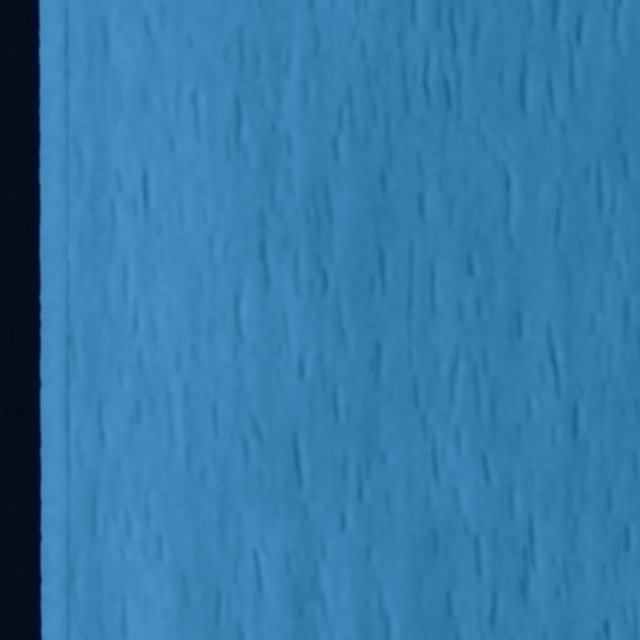
Write a Shadertoy shader that draws this texture.

```glsl
// Blue painted wood panel with a soft vertical grain, beside a dark gap on the left.
// Stretched value noise gives streaks and mottling; hashed cells scatter short
// embossed pores; a pale rounded lip and a thin groove finish the panel's edge.

const vec3 PAINT = vec3(0.222, 0.503, 0.694);
const vec3 TONE_AXIS = vec3(0.92, 0.94, 1.0);
const vec3 GAP_BLACK = vec3(0.022, 0.046, 0.095);
const vec3 GAP_NAVY = vec3(0.0, 0.055, 0.18);

float hash(vec2 p) {
    vec3 q = fract(p.xyx * vec3(0.1031, 0.1030, 0.0973));
    q += dot(q, q.yzx + 33.33);
    return fract((q.x + q.y) * q.z);
}

// Value noise centred on zero, from -1 to 1.
float noise(vec2 p) {
    vec2 cell = floor(p);
    vec2 f = fract(p);
    f = f * f * (3.0 - 2.0 * f);
    float low = mix(hash(cell), hash(cell + vec2(1, 0)), f.x);
    float high = mix(hash(cell + vec2(0, 1)), hash(cell + vec2(1, 1)), f.x);
    return 2.0 * mix(low, high, f.y) - 1.0;
}

float bump(float x, float width) {
    return exp(-x * x / (width * width));
}

// Short slanted pores: a dark stroke with a pale rim on its right side.
float pores(vec2 uv, vec2 grid, float share, float seed) {
    vec2 home = floor(uv * grid);
    float tone = 0.0;
    for (int j = -1; j <= 1; j++) {
        for (int i = -1; i <= 1; i++) {
            vec2 cell = home + vec2(i, j);
            vec2 key = cell + seed;
            float present = step(hash(key + 7.3), share);
            vec2 jitter = vec2(hash(key + 19.1), hash(key + 41.7));
            vec2 d = uv - (cell + jitter) / grid;
            d.x += d.y * mix(-0.02, 0.12, hash(key + 63.2));
            float halfLength = mix(0.25, 0.65, hash(key + 88.5)) / grid.y;
            float along = 1.0 - smoothstep(0.35, 1.0, abs(d.y) / halfLength);
            float depth = mix(0.35, 1.0, hash(key + 105.4));
            float profile = 0.45 * bump(d.x - 0.011, 0.006) - bump(d.x, 0.0046);
            tone += present * depth * along * profile;
        }
    }
    return tone;
}

// Brightness offset of the grained face.
float grainTone(vec2 uv) {
    vec2 p = uv;
    p.x += 0.0025 * noise(uv * vec2(24.0, 32.0)) + 0.004 * noise(uv * vec2(5.0, 6.0));
    float tone = 0.036 - 0.052 * smoothstep(0.1, 0.72, uv.x);
    tone += 0.018 * noise(p * vec2(26.0, 1.6));
    tone += 0.010 * noise(p * vec2(9.0, 4.0) + 31.0);
    tone += 0.017 * noise(p * vec2(78.0, 13.0) + 57.0);
    tone += 0.009 * noise(p * vec2(100.0, 45.0) + 83.0);
    float contrast = mix(0.6, 1.0, smoothstep(0.1, 0.6, uv.x));
    tone += 0.085 * contrast * pores(p, vec2(30.0, 10.0), 0.42, 3.0);
    tone += 0.052 * contrast * pores(p, vec2(38.0, 19.0), 0.40, 171.0);
    return tone;
}

// Fine surface roughness shared by the face and the lip.
float mottle(vec2 uv) {
    return 0.009 * noise(uv * 110.0 + 12.0) + 0.005 * noise(uv * 210.0 + 70.0);
}

void mainImage(out vec4 fragColor, in vec2 fragCoord) {
    vec2 uv = fragCoord / iResolution.xy;
    float pixel = 1.0 / iResolution.x;

    // Distance to the right of the panel's slightly uneven left edge.
    float edge = uv.x - mix(0.0645, 0.0615, uv.y) - 0.0009 * noise(vec2(uv.y * 75.0, 4.0));

    // Panel face and its smooth pale lip.
    float onFace = smoothstep(0.032, 0.042, edge);
    float lipTone = 0.036 + 0.022 * bump(edge - 0.021, 0.014);
    lipTone += 0.011 * noise(vec2(uv.x * 70.0, uv.y * 65.0) + 140.0);
    float tone = mix(lipTone, grainTone(uv), onFace);

    // Broken groove between lip and face.
    float groove = bump(edge - 0.0425, 0.0038);
    tone -= groove * (0.050 + 0.022 * noise(vec2(uv.y * 60.0, 9.0)));
    vec3 panel = PAINT + TONE_AXIS * (tone + mottle(uv));

    // Dark gap with a navy fringe against the panel.
    vec3 gap = mix(GAP_BLACK, GAP_NAVY, smoothstep(-0.018, -0.003, edge));
    gap += 0.006 * noise(uv * vec2(60.0, 45.0));

    float soft = max(0.0032, pixel);
    vec3 color = mix(gap, panel, smoothstep(-soft, soft, edge));
    fragColor = vec4(clamp(color, 0.0, 1.0), 1.0);
}
```
